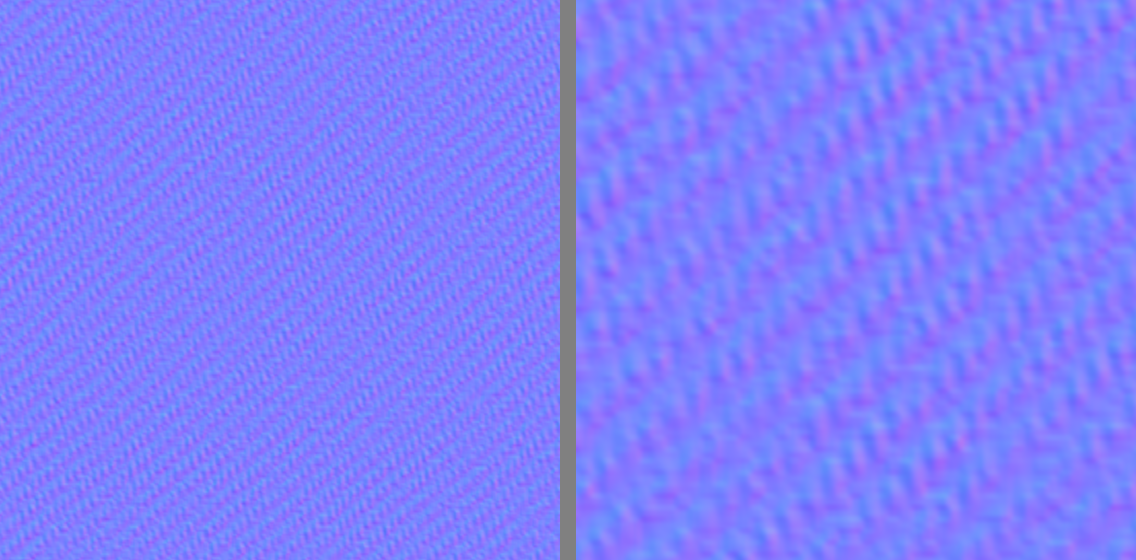
Left: the whole. Right: its middle third, enlarged.
Reproduce this texture map procedurally as a Shadertoy shader.

```glsl
// Tangent-space normal map of worn twill cloth: straight diagonal ribs crossed
// by steep fine threads, with slight wobble, uneven relief and fibre grain.
// A tiling height field is built first; its slopes become the colour.

const float TAU = 6.2831853;
const vec2 RIB_COUNT = vec2(22.0, -25.0);    // ribs across and down
const vec2 THREAD_COUNT = vec2(62.0, 16.0);  // threads across and down
const float RIB_HEIGHT = 0.00056;
const float THREAD_HEIGHT = 0.00042;
const float GRAIN_HEIGHT = 0.00062;
const float SLOPE_STEP = 1.0 / 1400.0;

// Integer hash of a lattice cell, from 0 to 1
float hashCell(ivec2 cell, uint seed) {
    uint h = uint(cell.x) * 1597334677u ^ uint(cell.y) * 3812015801u;
    h ^= seed * 2654435769u;
    h = (h ^ (h >> 16)) * 2246822519u;
    h = (h ^ (h >> 13)) * 3266489917u;
    h ^= h >> 16;
    return float(h >> 8) / 16777216.0;
}

// Smooth value noise from -1 to 1 that wraps after the given cell count
float tileNoise(vec2 uv, vec2 cells, uint seed) {
    vec2 q = uv * cells;
    vec2 base = floor(q);
    vec2 f = q - base;
    f = f * f * f * (f * (f * 6.0 - 15.0) + 10.0);
    ivec2 a = ivec2(mod(base, cells));
    ivec2 b = ivec2(mod(base + 1.0, cells));
    float low = mix(hashCell(a, seed), hashCell(ivec2(b.x, a.y), seed), f.x);
    float high = mix(hashCell(ivec2(a.x, b.y), seed), hashCell(b, seed), f.x);
    return mix(low, high, f.y) * 2.0 - 1.0;
}

// Wave of parallel ridges whose phase is shifted by a wobble in repeats
float ridges(vec2 uv, vec2 count, float wobble) {
    return cos(TAU * (dot(uv, count) + wobble));
}

// Fibre grain summed over two octaves
float fibreGrain(vec2 uv) {
    return 0.5 * tileNoise(uv, vec2(84.0, 76.0), 11u)
         + 0.5 * tileNoise(uv, vec2(136.0, 144.0), 12u);
}

float clothHeight(vec2 uv) {
    // Loose weave: broad drift plus small local kinks
    float drift = 0.22 * tileNoise(uv, vec2(4.0), 1u);
    float kink = 0.07 * tileNoise(uv, vec2(22.0), 2u);
    float rib = ridges(uv, RIB_COUNT, drift + kink);
    float thread = ridges(uv, THREAD_COUNT, 1.5 * drift + 2.0 * kink);

    // Wear: patches where the relief is flattened or pronounced
    float ribWear = 1.0 + 0.3 * tileNoise(uv, vec2(20.0), 3u);
    float threadWear = 0.9 + 0.5 * tileNoise(uv, vec2(20.0), 4u);

    // Threads stand out on the crests and sink into the grooves
    float crest = 0.55 + 0.45 * rib;
    return RIB_HEIGHT * ribWear * rib
         + THREAD_HEIGHT * threadWear * crest * thread
         + GRAIN_HEIGHT * fibreGrain(uv);
}

// Surface normal from central differences of the height
vec3 clothNormal(vec2 uv, float stepSize) {
    vec2 e = vec2(stepSize, 0.0);
    vec2 slope = vec2(clothHeight(uv + e.xy) - clothHeight(uv - e.xy),
                      clothHeight(uv + e.yx) - clothHeight(uv - e.yx));
    return normalize(vec3(-slope / (2.0 * stepSize), 1.0));
}

void mainImage(out vec4 fragColor, in vec2 fragCoord) {
    vec2 uv = fragCoord / iResolution.xy;
    vec3 normal = clothNormal(uv, SLOPE_STEP);
    fragColor = vec4(normal * 0.5 + 0.5, 1.0);
}
```
